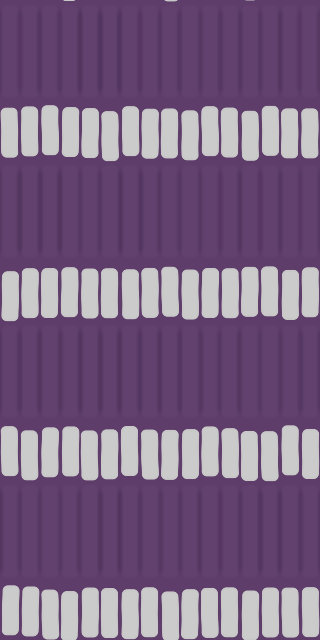
This pattern is drawn by a Shadertoy shader. Its source:

```glsl
// Rows of pale, slightly crooked rounded bars alternating with bands of long
// purple slats. Each cell holds one bar and one slat, both rounded-box distance
// functions; hashes of the wrapped cell index vary them, so the sheet tiles.

#define COLUMNS 16.0
#define ROWS 4.0
#define CELL_HEIGHT 8.0               // in column widths
#define ROW_SHIFT 0.167               // moves whole bars inside their cell
#define BAR_HALF vec2(0.425, 1.25)
#define SLAT_HALF vec2(0.43, 2.33)
#define BAR_JITTER vec2(0.03, 0.16)
#define BAR_TILT 0.018
#define GROUND_COLOR vec3(0.374, 0.240, 0.418)
#define SLAT_COLOR vec3(0.384, 0.254, 0.434)
#define GROOVE_COLOR vec3(0.322, 0.208, 0.374)
#define BAR_COLOR vec3(0.797)

const float BAR_Y = 1.5;
const float SLAT_Y = 5.6;

// Three random values in 0..1 for a cell, repeating with the canvas
vec3 cellHash(vec2 cell) {
    cell = mod(cell, vec2(COLUMNS, ROWS));
    vec3 p = fract(vec3(cell.xyx) * vec3(0.1031, 0.1030, 0.0973) + 0.137);
    p += dot(p, p.yxz + 33.33);
    return fract((p.xxy + p.yzz) * p.zyx);
}

float roundedBox(vec2 p, vec2 halfSize, float radius) {
    vec2 q = abs(p) - halfSize + radius;
    return length(max(q, 0.0)) + min(max(q.x, q.y), 0.0) - radius;
}

// Bar with its own offset, lean and gently uneven sides
float barDistance(vec2 p, vec3 rnd) {
    vec2 q = p - (rnd.xy * 2.0 - 1.0) * BAR_JITTER;
    q.x -= (rnd.z * 2.0 - 1.0) * BAR_TILT * q.y;
    q.x += 0.010 * sin(q.y * 4.0 + rnd.x * 40.0);
    return roundedBox(q, BAR_HALF, 0.27);
}

// Soft dark groove on the boundary between neighbouring slats
float grooveShade(float x, float y, float row) {
    vec3 rnd = cellHash(vec2(floor(x + 0.5), row + 0.5));
    float dx = fract(x + 0.5) - 0.5 - (rnd.x - 0.5) * 0.06;
    float d = length(vec2(dx, max(abs(y) - 1.75, 0.0) * 0.4));
    return (1.0 - smoothstep(0.02, 0.23, d)) * mix(0.65, 1.0, rnd.y);
}

void mainImage(out vec4 fragColor, in vec2 fragCoord) {
    // Column widths across; row heights share the same unit
    vec2 uv = fragCoord / iResolution.xy;
    vec2 grid = uv * vec2(COLUMNS, ROWS) + vec2(0.0, ROW_SHIFT - 0.146);
    vec2 cell = floor(grid);
    vec2 p = fract(grid) * vec2(1.0, CELL_HEIGHT) - vec2(0.5, 0.0);
    float pixel = max(COLUMNS / iResolution.x, ROWS * CELL_HEIGHT / iResolution.y);

    // Purple slats and the grooves between them
    float slat = roundedBox(p - vec2(0.0, SLAT_Y), SLAT_HALF, 0.36);
    vec3 color = mix(GROUND_COLOR, SLAT_COLOR, 1.0 - smoothstep(-0.06, 0.06, slat));
    color = mix(color, GROOVE_COLOR, grooveShade(grid.x, p.y - SLAT_Y, cell.y));

    // Pale bars with a slightly dimmer rim
    float bar = barDistance(p - vec2(0.0, BAR_Y), cellHash(cell));
    vec3 barColor = BAR_COLOR * (1.0 - 0.025 * smoothstep(-0.16, 0.0, bar));
    color = mix(color, barColor, 1.0 - smoothstep(-0.5 * pixel, 0.5 * pixel, bar));

    fragColor = vec4(color, 1.0);
}
```
